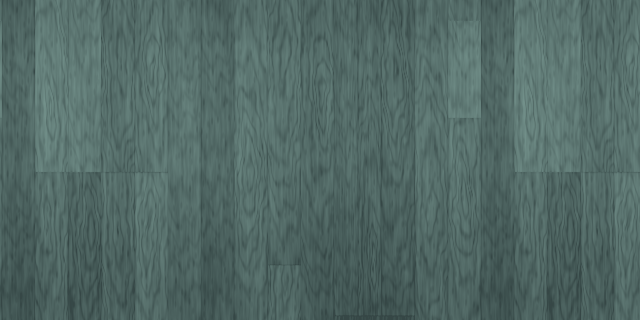
This texture is drawn by a Shadertoy shader. Its source:

```glsl
// Teal-stained wooden floor: upright boards with arched grain, repeating sideways.

const float WIDE = 0.1038;          // board widths, in canvas heights
const float NARROW = 0.0742;
const float PERIOD = 13.0 * WIDE + 2.0 * NARROW;
const float FIRST_EDGE = 0.1094;    // left edge of board 0
const int SHORT_BOARD = 13;         // board with a second, higher joint
const float SHORT_BOARD_TOP = 0.935;

const vec3 DARK_STAIN = vec3(0.21, 0.28, 0.275);
const vec3 LIGHT_STAIN = vec3(0.46, 0.58, 0.555);

// Per board: tone below the joint, tone above it, joint height
const vec3 BOARDS[15] = vec3[15](
    vec3(0.60, 0.73, 0.461), vec3(0.46, 0.70, 0.461), vec3(0.55, 0.53, 0.461),
    vec3(0.70, 0.59, 0.461), vec3(0.58, 0.58, -1.0), vec3(0.47, 0.47, -1.0),
    vec3(0.61, 0.61, -1.0), vec3(0.64, 0.56, 0.172), vec3(0.49, 0.49, -1.0),
    vec3(0.30, 0.48, 0.013), vec3(0.30, 0.45, 0.013), vec3(0.30, 0.45, 0.013),
    vec3(0.57, 0.57, -1.0), vec3(0.60, 0.74, 0.630), vec3(0.44, 0.44, -1.0));

// Height of the heart of the arched grain on each board
const float HEARTS[15] = float[15](0.66, 1.6, 0.79, 0.80, 1.9, 2.2, 0.45, 0.80,
                                  0.72, 1.8, 0.20, 0.78, 0.35, 1.5, 2.0);

float hash(vec2 p) {
    return fract(sin(dot(p, vec2(127.1, 311.7))) * 4375.85);
}

// Distance to the nearest scattered point
float cellular(vec2 p, float seed) {
    vec2 cell = floor(p);
    float nearest = 2.0;
    for (int j = -1; j <= 1; j++) {
        for (int i = -1; i <= 1; i++) {
            vec2 c = cell + vec2(i, j);
            vec2 point = c + vec2(hash(c + seed), hash(c + seed + 41.3));
            nearest = min(nearest, length(p - point));
        }
    }
    return nearest;
}

// Board index plus position across it, from the offset within one repeat
float boardCoord(float u) {
    float a = 9.0 * WIDE;
    float b = a + 2.0 * NARROW;
    if (u < a) return u / WIDE;
    if (u < b) return 9.0 + (u - a) / NARROW;
    return min(11.0 + (u - b) / WIDE, 14.999);
}

// Layered sines that make the growth rings wander
float wander(vec2 q, float seed) {
    return 0.070 * sin(q.y * 9.0 + seed * 2.3)
         + 0.040 * sin(q.y * 23.0 + q.x * 5.0 + seed * 4.1)
         + 0.022 * sin(q.y * 51.0 - q.x * 9.0 + seed * 1.7)
         + 0.012 * sin(q.y * 107.0 + q.x * 14.0 + seed);
}

// Thin dark growth rings around an elongated heart
float growthRings(vec2 q, float heart, float seed) {
    float shift = 0.3 * (hash(vec2(seed, 3.0)) - 0.5);
    vec2 d = vec2(q.x - shift + wander(q, seed), (q.y - heart) * 1.5);
    float r = length(d) + 0.03 * sin(q.x * 13.0 + q.y * 17.0 + seed);
    float wave = 0.5 + 0.5 * sin(r * 46.0 + 2.0 * sin(r * 9.0 + seed));
    return wave * wave * wave;
}

// Fine lengthwise streaks, centred on zero
float fibres(vec2 q, float seed) {
    return cellular(vec2(q.x * 10.0, q.y * 6.0), seed) - 0.45
         + 0.5 * (cellular(vec2(q.x * 17.0, q.y * 22.0), seed + 9.0) - 0.45);
}

// Short dark pores
float pores(vec2 q, float seed) {
    return 1.0 - smoothstep(0.06, 0.24, cellular(vec2(q.x * 5.0, q.y * 15.0), seed));
}

float softLine(float dist, float width) {
    return 1.0 - smoothstep(0.0, width, abs(dist));
}

// Broad shading: dim at the floor end, slightly dim at the top
float shade(float y) {
    return 0.25 * (1.0 - smoothstep(0.0, 0.62, y)) + 0.10 * smoothstep(0.75, 1.0, y);
}

void mainImage(out vec4 fragColor, in vec2 fragCoord) {
    vec2 p = fragCoord / iResolution.y;
    float pixel = 1.0 / iResolution.y;

    // Find the board
    float s = boardCoord(mod(p.x - FIRST_EDGE, PERIOD));
    int id = int(s);
    float width = (id == 9 || id == 10) ? NARROW : WIDE;
    vec2 q = vec2(fract(s) - 0.5, p.y);
    vec3 board = BOARDS[id];
    float joint = board.z;

    // Pick the piece of the board above or below its joints
    float above = smoothstep(joint - pixel, joint + pixel, p.y);
    float cap = id == SHORT_BOARD
        ? smoothstep(SHORT_BOARD_TOP - pixel, SHORT_BOARD_TOP + pixel, p.y) : 0.0;
    float tone = mix(mix(board.x, board.y, above), 0.57, cap);
    float upper = step(joint, p.y);
    float heart = mix(joint * 0.6, HEARTS[id], upper);
    float seed = float(id) * 3.7 + 19.0 * upper + 31.0 * step(0.5, cap);

    // Grain
    float nearHeart = exp(-2.0 * abs(p.y - heart));
    tone -= (0.10 + 0.14 * nearHeart) * (growthRings(q, heart, seed) - 0.31);
    tone += 0.26 * fibres(q, seed);
    tone -= 0.12 * pores(q, seed + 5.0);
    tone += 0.04 * sin(q.x * 5.0 + q.y * 4.0 + seed * 2.0);

    // Seams and joints
    float seamWidth = max(0.004, 1.5 * pixel);
    tone -= 0.14 * softLine((0.5 - abs(q.x)) * width, seamWidth);
    tone -= 0.12 * softLine(p.y - joint, seamWidth);
    tone -= shade(p.y);

    fragColor = vec4(mix(DARK_STAIN, LIGHT_STAIN, clamp(tone, 0.0, 1.0)), 1.0);
}
```
